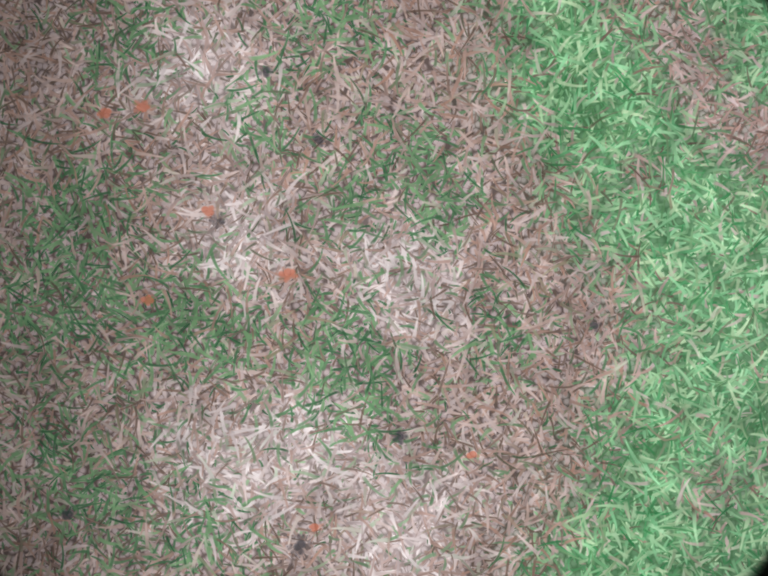
Write a Shadertoy shader that draws this texture.

```glsl
// Worn lawn seen from above: pale litter with sparse tufts, lush turf at right.
// Soft fields place turf, tufts and bare soil; layered grids of bent blades
// take their colour from the fields at each blade's centre.

const int LAYERS = 13;
const float FINE_CELL = .019;
const float LONG_CELL = .052;
const float BLADE_WIDTH = .003;
const float SOFTNESS = .0022;
const float CONTRAST = 1.22;
const float LIFT = .035;

const vec3 SOIL = vec3(.36, .32, .31);
const vec3 STRAW_DARK = vec3(.38, .33, .30);
const vec3 STRAW_RED = vec3(.60, .48, .43);
const vec3 STRAW_GREY = vec3(.60, .55, .55);
const vec3 STRAW_PALE = vec3(.80, .77, .77);
const vec3 TUFT_DARK = vec3(.23, .36, .27);
const vec3 TUFT_LIGHT = vec3(.46, .58, .44);
const vec3 TURF_DARK = vec3(.26, .46, .30);
const vec3 TURF_LIGHT = vec3(.62, .76, .61);
const vec3 LEAF = vec3(.69, .42, .34);
const vec3 DEBRIS = vec3(.24, .24, .26);

// Each entry: centre x, centre y, radius
const vec3 TUFTS[16] = vec3[](
    vec3(.14, .66, .10), vec3(.12, .52, .09), vec3(.05, .42, .07), vec3(.27, .42, .08),
    vec3(.38, .44, .08), vec3(.60, .40, .09), vec3(.62, .32, .08), vec3(.87, .40, .07),
    vec3(.61, .66, .07), vec3(.78, .63, .06), vec3(.45, .80, .06), vec3(.56, .98, .10),
    vec3(.22, .95, .08), vec3(.71, .75, .07), vec3(.13, .17, .12), vec3(.36, .06, .09));
const vec3 PALE[6] = vec3[](
    vec3(.36, .87, .11), vec3(.42, .60, .10), vec3(.71, .53, .12),
    vec3(.54, .24, .10), vec3(.39, .18, .12), vec3(.70, .09, .13));
const vec3 LEAVES[7] = vec3[](
    vec3(.245, .815, .016), vec3(.182, .804, .014), vec3(.361, .634, .014), vec3(.5, .523, .017),
    vec3(.256, .479, .013), vec3(.549, .085, .012), vec3(.82, .21, .011));
const vec3 BITS[7] = vec3[](
    vec3(.46, .877, .014), vec3(.378, .618, .014), vec3(.552, .757, .014), vec3(.694, .241, .014),
    vec3(.521, .054, .02), vec3(.118, .106, .015), vec3(1.033, .436, .011));

vec3 hash3(vec2 cell, float seed) {
    vec3 h = fract(vec3(cell.xyx + seed * 17.31) * vec3(.1031, .1030, .0973));
    h += dot(h, h.yxz + 33.33);
    return fract((h.xxy + h.yzz) * h.zyx);
}

vec2 neighbour(vec2 q, int k) {
    return floor(q) + vec2(k % 3 - 1, k / 3 - 1);
}

// Distance to the nearest scattered point, in cell units
float cellular(vec2 q) {
    float nearest = 2.;
    for (int k = 0; k < 9; k++) {
        vec2 cell = neighbour(q, k);
        nearest = min(nearest, length(q - cell - hash3(cell, 3.).xy));
    }
    return nearest;
}

float spot(vec2 p, vec3 s) {
    vec2 d = (p - s.xy) / s.z;
    return exp(-dot(d, d));
}

vec2 wobble(vec2 p) {
    return p + .018 * sin(p.yx * 23. + vec2(1, 4)) + .009 * sin(p.yx * 61. + p * 19.);
}

// Dense turf right of a curved edge, cut by a worn diagonal strip
float turfField(vec2 p) {
    float bulge = (p.y - .43) / .26;
    float edge = .93 - .08 * p.y + .19 * exp(-bulge * bulge);
    vec2 a = p - vec2(1.09, 1.02), axis = vec2(.23, -.26);
    float strip = length(a - axis * clamp(dot(a, axis) / dot(axis, axis), 0., 1.));
    float worn = spot(p, vec3(1.24, .17, .06)) + spot(p, vec3(1.1, .69, .05));
    return smoothstep(-.12, .14, p.x - edge) * mix(.2, 1., smoothstep(.01, .11, strip)) * (1. - .5 * worn);
}

float tuftField(vec2 p) {
    float sum = .1;
    for (int i = 0; i < 16; i++) sum += .64 * spot(p, TUFTS[i]);
    return min(sum, .8);
}

float paleField(vec2 p) {
    float sum = 0.;
    for (int i = 0; i < 6; i++) sum += spot(p, PALE[i]);
    return min(sum, 1.);
}

vec3 bladeColour(vec2 centre, float pick, float shade, float hue) {
    vec2 w = wobble(centre);
    float turf = turfField(w), pale = paleField(w);
    float green = smoothstep(-.14, .14, max(turf * .9, tuftField(w)) - pick);
    vec3 straw = mix(STRAW_RED, STRAW_GREY, min(hue * .8 + .4 * pale, 1.));
    straw = mix(STRAW_DARK, straw, smoothstep(0., .5, shade + .15 * pale));
    straw = mix(straw, STRAW_PALE, smoothstep(.5, 1., shade) * (.5 + .5 * pale));
    vec3 grass = mix(mix(TUFT_DARK, TUFT_LIGHT, shade), mix(TURF_DARK, TURF_LIGHT, shade), turf);
    grass += turf * (hue - .5) * vec3(.14, .02, .05);
    return mix(straw, grass, green);
}

void mainImage(out vec4 fragColor, in vec2 fragCoord) {
    vec2 p = fragCoord / iResolution.y, w = wobble(p);
    float turf = turfField(w), pale = paleField(w), grain = cellular(p * 85.);
    // Ground between the blades
    vec3 colour = mix(STRAW_GREY, SOIL, smoothstep(.15, .8, grain));
    colour = mix(mix(colour, STRAW_PALE, .35 * pale), TURF_DARK, .75 * turf);
    // Blades, from short litter up to long grass
    for (int k = 0; k < 9 * LAYERS; k++) {
        float seed = float(k / 9 + 1);
        float size = mix(FINE_CELL, LONG_CELL, (seed - 1.) / float(LAYERS - 1));
        vec2 offset = seed * vec2(7.37, 3.19), q = p / size + offset;
        vec2 cell = neighbour(q, k % 9);
        vec3 h = hash3(cell, seed), g = hash3(cell, seed + 41.);
        vec2 centre = cell + h.xy, d = (q - centre) * size;
        vec2 along = vec2(cos(6.2832 * h.z), sin(6.2832 * h.z));
        float halfLength = size * (.3 + .45 * g.x), t = dot(d, along) / halfLength;
        float across = dot(d, vec2(-along.y, along.x)) + (g.y - .5) * .4 * halfLength * t * t;
        float halfWidth = BLADE_WIDTH * (.45 + .5 * g.z) * (1. - .5 * t);
        float mask = 1. - smoothstep(halfWidth - SOFTNESS, halfWidth + SOFTNESS, abs(across));
        mask *= 1. - smoothstep(.6, 1., abs(t));
        if (mask > .02) {
            vec3 tint = bladeColour((centre - offset) * size, g.y, g.z, fract(h.x * 7. + h.y * 5.));
            colour = mix(colour, tint * (.96 + .08 * t), .85 * mask);
        }
    }
    // Shaded hollows between brighter clumps
    float clump = cellular(w * 11.) + .5 * cellular(w * 27. + 5.);
    colour *= 1. + .26 * (.72 - clump) * mix(.7, 1., turf) + .07 * pale;
    // Fallen leaves and dark debris with ragged outlines
    float ragged = .6 * (grain - .45);
    for (int i = 0; i < 7; i++) {
        float leaf = length((p - LEAVES[i].xy) * vec2(.85, 1.2)) / LEAVES[i].z + ragged;
        colour = mix(colour, LEAF, .7 - .7 * smoothstep(.4, 1., leaf));
        float bit = length(p - BITS[i].xy) / BITS[i].z + 1.6 * ragged;
        colour = mix(colour, DEBRIS, .7 - .7 * smoothstep(.2, 1.1, bit));
    }
    // Tone, then a dim left side, a bright right side and dark corners
    colour = (colour - .5) * CONTRAST + .5 + LIFT;
    colour *= mix(.78, 1.03, smoothstep(-.05, .5, p.x));
    colour += vec3(.045, .03, .04) * smoothstep(.9, 1.33, p.x);
    float radius = length(p - vec2(.655, .515));
    colour *= 1. - .12 * smoothstep(.6, .82, radius);
    colour *= 1. - .95 * smoothstep(.815, .845, radius);
    fragColor = vec4(clamp(colour, 0., 1.), 1.);
}
```
